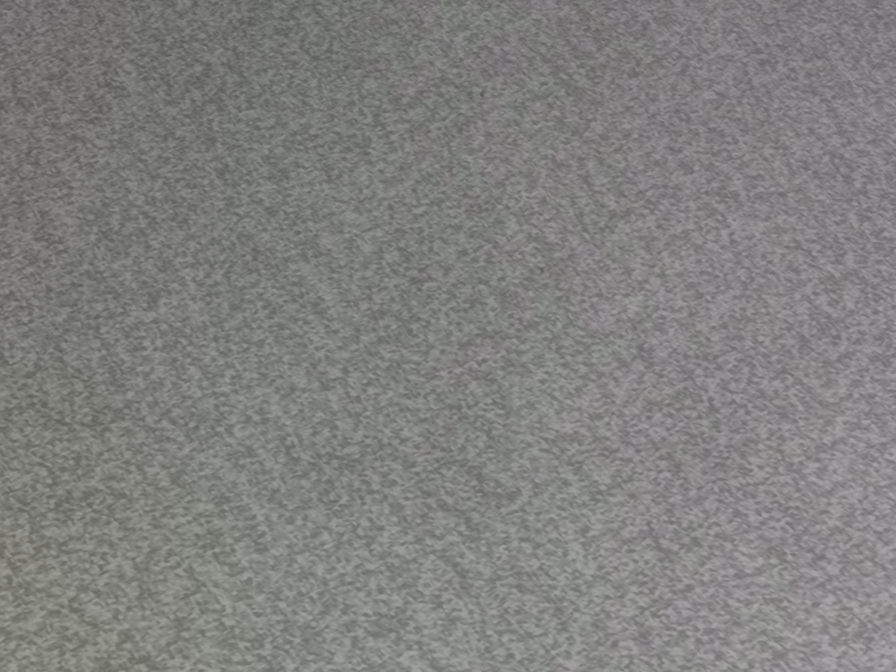
Write a WebGL 2 fragment shader that draws this texture.

```glsl
#version 300 es
precision highp float;

uniform vec2 u_resolution;
out vec4 outColor;

#define FLECK_CELL vec2(0.0090, 0.0056)
#define FLECK_LENGTH 0.0035
#define FLECK_WIDTH 0.0016
#define FLECK_LEAN -0.12
#define FLECK_SPREAD 1.7
#define GRAIN_CONTRAST 0.096
#define GRAIN_LIMIT 0.090
#define MOTTLE_CONTRAST 0.020
#define PERSPECTIVE 0.35
#define BASE_LIGHT 0.502
#define LIGHT_SLOPE vec2(0.062, -0.074)
#define SPECK_COUNT 3

float hash(vec2 p) {
    return fract(sin(dot(p, vec2(12.9898, 78.233))) * 43758.547);
}

float valueNoise(vec2 p) {
    vec2 cell = floor(p);
    vec2 f = fract(p);
    f = f * f * (3.0 - 2.0 * f);
    float low = mix(hash(cell), hash(cell + vec2(1.0, 0.0)), f.x);
    float high = mix(hash(cell + vec2(0.0, 1.0)), hash(cell + 1.0), f.x);
    return mix(low, high, f.y);
}

// Sum of soft light and dark fibres, one per cell, each with its own tilt
float fleckLayer(vec2 p, float seed) {
    vec2 home = floor(p / FLECK_CELL);
    float sum = 0.0;
    for (int j = -1; j <= 1; j++) {
        for (int i = -1; i <= 1; i++) {
            vec2 cell = home + vec2(i, j);
            vec2 key = cell + seed;
            vec2 jitter = vec2(hash(key), hash(key + 37.3));
            float angle = FLECK_LEAN + FLECK_SPREAD * (hash(key + 71.9) - 0.5);
            float tone = 2.0 * hash(key + 113.1) - 1.0;
            vec2 d = p - (cell + jitter) * FLECK_CELL;
            float c = cos(angle), s = sin(angle);
            vec2 along = vec2(c * d.x + s * d.y, c * d.y - s * d.x);
            along /= vec2(FLECK_LENGTH, FLECK_WIDTH);
            sum += tone * exp(-0.5 * dot(along, along));
        }
    }
    return sum;
}

// A few tiny dark spots
float specks(vec2 p, float aspect) {
    float shade = 0.0;
    for (int i = 0; i < SPECK_COUNT; i++) {
        float id = float(i) + 4.0;
        vec2 center = vec2(hash(vec2(id, 2.7)) * aspect, hash(vec2(id, 8.1)));
        shade += 1.0 - smoothstep(0.001, 0.0055, length(p - center));
    }
    return min(shade, 1.0);
}

void main() {
    vec2 uv = gl_FragCoord.xy / u_resolution;
    vec2 p = gl_FragCoord.xy / u_resolution.y;
    float aspect = u_resolution.x / u_resolution.y;

    // Floor coordinates: the grain shrinks toward the top
    float depth = 1.0 + PERSPECTIVE * p.y;
    vec2 ground = vec2((p.x - 0.5 * aspect) * depth, p.y * (1.0 + 0.5 * PERSPECTIVE * p.y));

    // Fibre grain, its extremes softly limited
    float grain = fleckLayer(ground, 11.0) + fleckLayer(ground + 0.0037, 203.0);
    grain *= GRAIN_CONTRAST * mix(1.15, 0.78, uv.y);
    grain = GRAIN_LIMIT * tanh(grain / GRAIN_LIMIT);

    // Broad light and faint cloudiness
    float mottle = valueNoise(ground * 6.0 + 31.0) + valueNoise(ground * 15.0 + 57.0) - 1.0;
    float light = BASE_LIGHT + dot(uv - 0.5, LIGHT_SLOPE);
    light += grain + MOTTLE_CONTRAST * mottle;
    light -= 0.16 * specks(p, aspect);

    // Tint runs from olive green on the left to mauve on the right
    vec3 olive = vec3(-0.004, 0.006, -0.014);
    vec3 mauve = vec3(0.011, -0.009, 0.006);
    float tintDrift = 0.45 * (valueNoise(ground * 23.0 + 83.0) - 0.5);
    float mauveShare = smoothstep(0.4, 0.95, uv.x + 0.2 * (uv.y - 0.5) + tintDrift);
    vec3 tint = mix(olive, mauve, mauveShare);

    // Warm lower left corner, cool mauve upper left
    float leftSide = 1.0 - smoothstep(0.0, 0.4, uv.x);
    tint += leftSide * mix(vec3(0.010, 0.004, -0.010), vec3(0.008, -0.009, 0.012), uv.y);

    outColor = vec4(clamp(vec3(light) + tint, 0.0, 1.0), 1.0);
}
```
